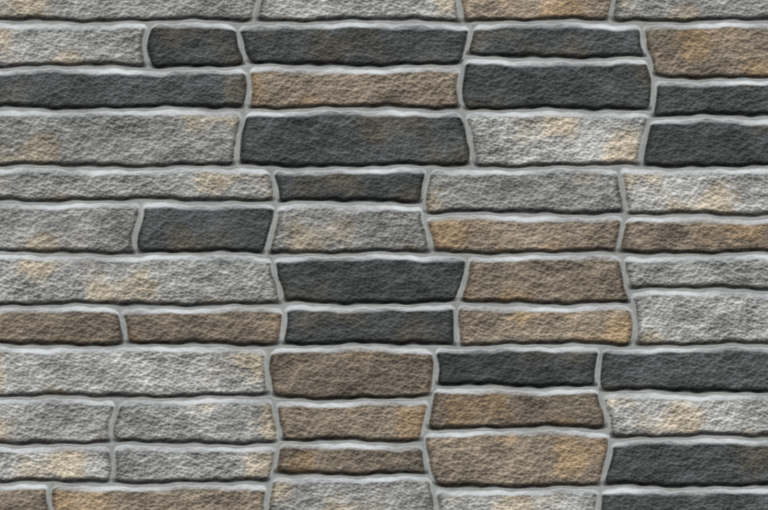
Give the GLSL for this texture, as a WebGL 1 fragment shader.

```glsl
precision highp float;
// Stacked ledge-stone wall: five bands are cut into panels, and each panel into thin layers.
// Every stone is a rounded box with a lit top lip and a shaded underside;
// layered sines bend the seams and cellular noise roughens the faces.
uniform vec2 u_resolution;

float hash(vec2 p) {
  return fract(sin(dot(p, vec2(127.1, 311.7))) * 4375.85);
}

// Distance to the nearest scattered point
float cellular(vec2 p) {
  vec2 cell = floor(p), f = fract(p);
  float nearest = 2.0;
  for (int j = -1; j <= 1; j++) {
    for (int i = -1; i <= 1; i++) {
      vec2 o = vec2(float(i), float(j));
      vec2 site = o + vec2(hash(cell + o), hash(cell + o + 57.3));
      nearest = min(nearest, length(site - f));
    }
  }
  return nearest;
}

// Octaves of rotated cells, from broad facets to fine grain
float roughness(vec2 p) {
  float sum = 0.0, amp = 0.24;
  p *= vec2(6.0, 10.0);
  for (int i = 0; i < 5; i++) {
    sum += amp * cellular(p);
    p = mat2(1.7, 1.2, -1.2, 1.7) * p + 3.7;
    amp *= 0.92;
  }
  return sum;
}

float wave(vec2 p) {
  return sin(p.x * 17.0 + p.y * 40.0) + 0.6 * sin(p.x * 43.0 - p.y * 61.0)
       + 0.4 * sin(p.x * 101.0 + p.y * 30.0);
}

// Slightly slanted upright joint number k of a band
float joint(float k, float band, float t) {
  return 0.18 + 0.35 * k + 0.11 * (hash(vec2(k, band + 4.0)) - 0.5)
       + 0.012 * sin(t * 23.0 + k * 3.0 + band);
}

// Seam number j of a panel with n layers; outer seams stay straight
float seam(float j, float n, vec2 panel) {
  float inner = step(0.5, j) * step(j, n - 0.5);
  return j + inner * 0.5 * (hash(panel * 3.1 + j * 7.7) - 0.5);
}

void main() {
  vec2 p = gl_FragCoord.xy / u_resolution.y;
  float aa = 1.2 / u_resolution.y;
  float x = p.x, t = 1.0 - p.y;
  t += 0.0022 * wave(vec2(x, t));

  // Band, measured downward
  vec4 edges = vec4(0.045, 0.33, 0.5, 0.68);
  vec4 passed = step(edges, vec4(t));
  float band = dot(passed, vec4(1.0));
  vec4 above = mix(vec4(-0.03), edges, passed);
  vec4 below = mix(edges, vec4(1.03), passed);
  float top = max(max(above.x, above.y), max(above.z, above.w));
  float bottom = min(min(below.x, below.y), min(below.z, below.w));

  // Panel; the leftmost ones merge into a wide one
  float k = floor((x - 0.18) / 0.35);
  k += step(joint(k + 1.0, band, t), x) - step(x, joint(k, band, t));
  k = max(k, 0.0);
  float left = k < 0.5 ? -0.1 : joint(k, band, t);
  float right = joint(k + 1.0, band, t);
  vec2 panel = vec2(k, band);

  // Layer
  float n = max(1.0, floor((bottom - top) / 0.087 + 0.1 + 0.5 * hash(panel + 9.0)));
  float layerHeight = (bottom - top) / n;
  float v = (t - top) / layerHeight;
  float j = floor(v);
  j += step(seam(j + 1.0, n, panel), v) - step(v, seam(j, n, panel));
  j = clamp(j, 0.0, n - 1.0);
  float upper = top + layerHeight * seam(j, n, panel);
  float lower = top + layerHeight * seam(j + 1.0, n, panel);
  vec2 id = vec2(k + 5.0 * band, j + 1.0);

  // Some wide stones are cut once more
  if (k < 0.5 && hash(id + 2.3) > 0.55) {
    float cut = 0.1 + 0.25 * hash(id + 6.1) + 0.006 * sin(t * 50.0);
    if (x < cut) { right = cut; id += 31.0; } else left = cut;
  }

  // Rounded stone outline
  vec2 halfSize = 0.5 * vec2(right - left, lower - upper) - 0.006;
  vec2 q = abs(vec2(x - 0.5 * (left + right), t - 0.5 * (upper + lower))) - halfSize + 0.012;
  float d = length(max(q, 0.0)) + min(max(q.x, q.y), 0.0) - 0.012;
  d += 0.0012 * sin(x * 160.0 + t * 90.0);
  float stone = 1.0 - smoothstep(-aa, aa + 0.001, d);

  // Charcoal, tan or grey face with chiselled relief
  float pick = hash(id + 12.7);
  vec3 tint = pick < 0.27 ? vec3(0.29, 0.30, 0.30)
            : pick < 0.58 ? vec3(0.49, 0.45, 0.40) : vec3(0.56, 0.56, 0.55);
  tint *= 0.9 + 0.22 * hash(id + 3.9);
  vec2 face = p + 7.0 * hash(id);
  float rough = roughness(face);
  float slope = rough - roughness(face + vec2(-0.002, 0.004));
  float stain = wave(face * 0.6 + 0.04 * rough);
  vec3 color = tint * (1.0 + 0.9 * (rough - 0.45) + 1.3 * slope + 0.04 * stain);
  color = mix(color, color * vec3(1.06, 1.0, 0.91), smoothstep(0.3, 1.5, stain));
  color *= mix(0.72, 1.0, smoothstep(0.0, 0.012, -d));

  // Mortar, then shaded underside and lit upper lip
  vec3 mortar = vec3(0.60, 0.61, 0.60) * (0.8 + 0.4 * rough);
  color = mix(mortar, color, stone);
  float under = smoothstep(0.017, 0.007, lower - t) * smoothstep(0.001, 0.006, lower - t);
  color *= 1.0 - 0.62 * under * smoothstep(0.012, 0.0, d);
  float lip = smoothstep(-0.001, 0.004, t - upper) * smoothstep(0.016, 0.008, t - upper);
  float glint = 0.72 + 0.2 * sin(x * 23.0 + id.y * 5.0 + id.x) + 0.5 * (rough - 0.45);
  color = mix(color, vec3(0.86, 0.88, 0.89), lip * clamp(glint, 0.0, 1.0) * smoothstep(0.008, 0.0, d));
  gl_FragColor = vec4(clamp(color, 0.0, 1.0), 1.0);
}
```
